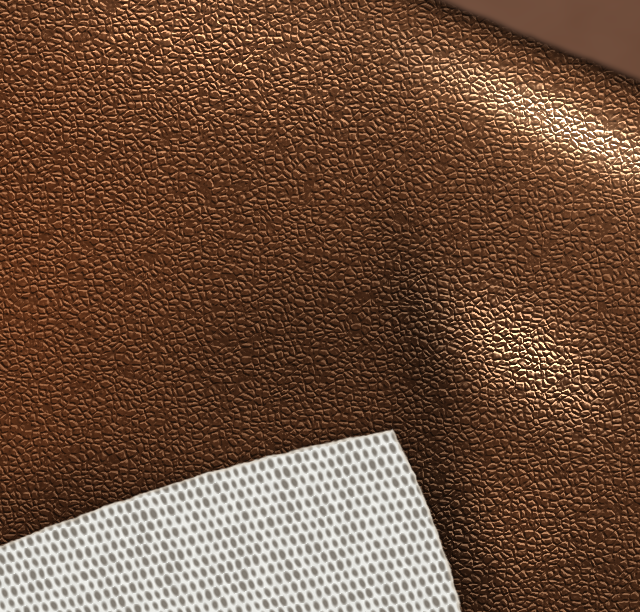
This texture is drawn by a WebGL 1 fragment shader. Its source:

```glsl
precision highp float;
// Creased brown leather with glossy folds and the corner of a white knitted cloth.
uniform vec2 u_resolution;

const vec2 CORNER = vec2(0.641, 0.298);

vec2 hash2(vec2 p) {
  return fract(sin(vec2(dot(p, vec2(127.1, 311.7)), dot(p, vec2(269.5, 183.3)))) * 43758.5);
}

vec2 rotate(vec2 p, float a) {
  float c = cos(a), s = sin(a);
  return vec2(c * p.x + s * p.y, c * p.y - s * p.x);
}

// Layered sines, roughly -1 to 1.
float ripple(vec2 p) {
  float sum = 0.0, amp = 0.5;
  for (int i = 0; i < 4; i++) {
    sum += amp * sin(p.x + 1.7 * sin(p.y)) * cos(p.y * 1.1 + 0.6);
    p = rotate(p, 1.1) * 1.9 + 2.3;
    amp *= 0.6;
  }
  return sum;
}

// Distances to the nearest and second nearest cell centre.
vec2 cells(vec2 p) {
  vec2 id = floor(p), f = fract(p), d = vec2(8.0);
  for (int j = -1; j <= 1; j++) {
    for (int i = -1; i <= 1; i++) {
      vec2 g = vec2(float(i), float(j));
      float r = length(g + hash2(id + g) - f);
      d = r < d.x ? vec2(r, d.x) : vec2(d.x, min(d.y, r));
    }
  }
  return d;
}

// Soft elliptical spot with its long axis turned by angle.
float glow(vec2 p, vec2 center, vec2 radius, float angle) {
  vec2 q = rotate(p - center, angle) / radius;
  return exp(-dot(q, q));
}

float grainHeight(vec2 p) {
  vec2 q = p + 0.006 * vec2(ripple(p * 31.0), ripple(p.yx * 27.0 + 4.0));
  vec2 pebble = cells(q * vec2(78.0, 96.0));
  vec2 pore = cells(rotate(q, 0.5) * 150.0);
  return 0.65 * smoothstep(0.0, 0.5, pebble.y - pebble.x) + 0.55 * (1.0 - pore.x);
}

vec3 leather(vec2 p) {
  // Broad tone of the hide
  vec3 col = vec3(0.315, 0.182, 0.105) * (1.0 + 0.07 * ripple(p * 7.0));
  col += vec3(0.06, 0.018, 0.0) * glow(p, vec2(0.0, 0.55), vec2(0.3, 0.5), 0.0);
  col += vec3(0.08, 0.065, 0.05) * glow(p, vec2(0.36, 0.99), vec2(0.36, 0.15), -0.25);
  col += vec3(0.07, 0.05, 0.035) * glow(p, vec2(0.98, 0.63), vec2(0.25, 0.17), -0.3);
  col *= 1.0 - 0.25 * glow(p, vec2(0.52, 0.4), vec2(0.28, 0.15), 0.2);
  col *= 1.0 - 0.35 * glow(p, vec2(0.69, 0.44), vec2(0.2, 0.055), -1.35);
  col *= 1.0 - 0.3 * glow(p, vec2(0.06, 0.17), vec2(0.25, 0.07), 0.3);
  col *= 1.0 - 0.45 * glow(p, vec2(0.74, 0.13), vec2(0.2, 0.055), -1.2);
  col *= 1.0 - 0.2 * glow(p, vec2(1.0, 0.02), vec2(0.25, 0.12), 0.0);

  // Sheen along the folds
  float ridge = glow(p, vec2(0.94, 0.788), vec2(0.22, 0.036), -0.44);
  float halo = glow(p, vec2(0.93, 0.79), vec2(0.27, 0.085), -0.42);
  float dent = glow(p, vec2(0.865, 0.415), vec2(0.14, 0.068), -0.6);
  float lower = glow(p, vec2(0.85, 0.13), vec2(0.17, 0.12), 0.0);
  float crown = glow(p, vec2(0.35, 0.94), vec2(0.25, 0.11), -0.35);
  float left = glow(p, vec2(0.1, 0.82), vec2(0.35, 0.22), -0.2);

  // Fine relief lit from above
  float h = grainHeight(p);
  float slope = h - grainHeight(p + vec2(0.0011, 0.0026));
  float glint = smoothstep(0.04, 0.5, slope);
  float gloss = 0.24 + 0.3 * crown + 0.12 * left + 0.2 * lower + 0.35 * dent + 0.25 * halo;
  col *= 0.95 + 0.18 * (h - 0.5) - 0.45 * smoothstep(0.05, 0.6, -slope);
  col += vec3(1.0, 0.82, 0.65) * glint * gloss;

  // Larger creases, strongest near the crown
  vec2 crease = cells(rotate(p, -0.4) * vec2(20.0, 30.0) + 0.45 * ripple(p * 24.0));
  float line = 1.0 - smoothstep(0.01, 0.12, crease.y - crease.x);
  float creased = 0.25 + crown + 0.4 * left + 0.5 * glow(p, vec2(0.7, 0.7), vec2(0.2), 0.0);
  col += vec3(0.15, 0.12, 0.09) * line * creased * (0.3 + glint);

  // Bright broken reflections
  float sparkle = smoothstep(-0.12, 0.4, slope + 0.12 * ripple(p * 70.0));
  col += vec3(0.13, 0.1, 0.07) * halo;
  col += vec3(0.85, 0.8, 0.7) * ridge * (0.15 + 0.75 * sparkle);
  col += vec3(0.72, 0.66, 0.56) * dent * (0.04 + 0.65 * sparkle);
  return col;
}

// Staggered holes between pale looped threads.
vec3 knit(vec2 p) {
  vec2 q = rotate(p, 0.22) * vec2(68.0, 54.0);
  q += 0.13 * vec2(ripple(p * 38.0), ripple(p * 33.0 + 5.0));
  q.x += 0.5 * mod(floor(q.y), 2.0);
  vec2 f = fract(q) - 0.5;
  f.x += 0.2 * f.y;
  float size = 0.29 + 0.1 * (hash2(floor(q)).x - 0.5);
  float hole = 1.0 - smoothstep(size - 0.16, size + 0.17, length(f * vec2(1.0, 0.72)));
  vec3 thread = vec3(0.92, 0.92, 0.9) + 0.035 * ripple(p * 110.0);
  return mix(thread, vec3(0.46, 0.43, 0.39), hole * 0.9);
}

void main() {
  vec2 p = gl_FragCoord.xy / u_resolution.y;
  float aa = 1.2 / u_resolution.y;
  vec3 col = leather(p);

  // Blurred surface behind the upper right rim
  float rim = p.y - (1.0 - 0.404 * (p.x - 0.707)) + 0.003 * ripple(p * 18.0);
  vec3 backdrop = vec3(0.44, 0.305, 0.235) + 0.02 * ripple(p * 12.0);
  col *= 1.0 - 0.4 * exp(-pow(rim / 0.022, 2.0));
  col = mix(col, backdrop, smoothstep(-0.003, 0.008, rim));
  col *= 1.0 - 0.3 * exp(-pow((rim - 0.004) / 0.006, 2.0));

  // Cloth with bowed, slightly frayed sides
  float fray = 0.0022 * ripple(p * 75.0);
  float t = 1.0 - p.y / CORNER.y;
  float top = 0.107 + 0.298 * p.x + 0.185 * p.x * (CORNER.x - p.x);
  float side = CORNER.x + 0.113 * t + 0.045 * t * (1.0 - t);
  float edge = max((p.y - top) * 0.95, (p.x - side) * 0.93) + fray;
  col *= 1.0 - 0.4 * exp(-max(edge, 0.0) / 0.012);
  vec3 cloth = mix(knit(p), vec3(0.84, 0.79, 0.72), 0.7 * smoothstep(-0.007, -0.001, edge));
  col = mix(col, cloth, 1.0 - smoothstep(-aa, aa, edge));
  gl_FragColor = vec4(clamp(col, 0.0, 1.0), 1.0);
}
```
